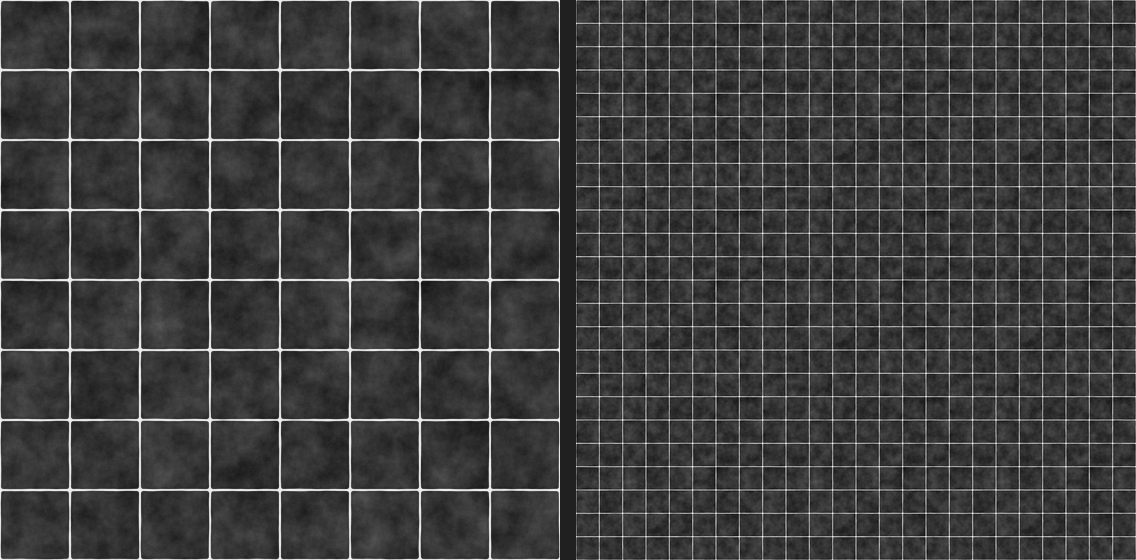
Left, the tile; right, the same tile 3 across and 3 down.
Write a Shadertoy shader that draws this texture.

```glsl
const float TILES = 8.0;            // repeats across and down
const float GROUT_HALF = 0.0145;    // half the joint width, in tiles
const float CORNER_RADIUS = 0.035;
const float EDGE_WOBBLE = 0.009;
const float EDGE_SOFTNESS = 0.75;   // in pixels, for smoothing only
const float CLOUD_SCALE = 1.7;      // largest blotches per tile
const float CLOUD_GAIN = 0.66;
const float CLOUD_CONTRAST = 0.105;
const float TILE_VARIATION = 0.022;
const float GRAIN = 0.018;
const float RIM_SHADE = 0.13;
const float RIM_WIDTH = 0.05;
const float NOISE_PERIOD = 1024.0;
const vec3 STONE = vec3(0.205);
const vec3 GROUT = vec3(0.92);

uint scramble(uint n) {
    n = (n ^ (n >> 16)) * 0x7feb352du;
    n = (n ^ (n >> 15)) * 0x846ca68bu;
    return n ^ (n >> 16);
}

// Two random values from 0 to 1 for a non-negative lattice point
vec2 hash2(vec2 p) {
    uvec2 q = uvec2(p);
    uint h = scramble(q.x + scramble(q.y + 17u));
    return vec2(h & 65535u, h >> 16) / 65535.0;
}

float cornerSlope(vec2 cell, vec2 corner, vec2 f, float period) {
    float angle = 6.28318 * hash2(mod(cell + corner, period)).x;
    return dot(vec2(cos(angle), sin(angle)), f - corner);
}

// Gradient noise that wraps after a whole number of cells
float gradientNoise(vec2 p, float period) {
    vec2 cell = floor(p), f = fract(p);
    vec2 u = f * f * f * (f * (f * 6.0 - 15.0) + 10.0);
    float a = cornerSlope(cell, vec2(0, 0), f, period);
    float b = cornerSlope(cell, vec2(1, 0), f, period);
    float c = cornerSlope(cell, vec2(0, 1), f, period);
    float d = cornerSlope(cell, vec2(1, 1), f, period);
    return mix(mix(a, b, u.x), mix(c, d, u.x), u.y);
}

float clouds(vec2 p) {
    float sum = 0.0, amplitude = 1.0;
    for (int i = 0; i < 5; i++) {
        sum += amplitude * gradientNoise(p, NOISE_PERIOD);
        p = p * 2.0 + 19.37;
        amplitude *= CLOUD_GAIN;
    }
    return sum;
}

float roundedBox(vec2 p, vec2 halfSize, float radius) {
    vec2 q = abs(p) - halfSize + radius;
    return length(max(q, 0.0)) + min(max(q.x, q.y), 0.0) - radius;
}

void mainImage(out vec4 fragColor, in vec2 fragCoord) {
    vec2 grid = fragCoord / iResolution.xy * TILES;
    vec2 tile = mod(floor(grid), TILES);
    vec2 local = fract(grid);
    float pixel = TILES / min(iResolution.x, iResolution.y);

    // Each tile is cut from its own part of the noise field
    vec2 random = hash2(tile + 101.0);
    vec2 slab = floor(random * 400.0) + 40.0;

    // Slightly uneven tile outline
    float wobble = gradientNoise(local * 2.3 + slab.yx, NOISE_PERIOD)
                 + 0.4 * gradientNoise(local * 8.0 + slab, NOISE_PERIOD);
    float edge = roundedBox(local - 0.5, vec2(0.5 - GROUT_HALF), CORNER_RADIUS);
    edge += EDGE_WOBBLE * wobble;

    // Clouded stone with fine grain and a darker rim
    float tone = CLOUD_CONTRAST * clouds(local * CLOUD_SCALE + slab);
    tone += TILE_VARIATION * (random.y - 0.5);
    tone += GRAIN * gradientNoise(local * 44.0 + slab, NOISE_PERIOD);
    vec3 stone = clamp(STONE + tone, 0.09, 0.34);
    stone *= 1.0 - RIM_SHADE * smoothstep(-RIM_WIDTH, 0.0, edge);

    // Joints with a faint, wrapping unevenness
    vec3 grout = GROUT + 0.06 * gradientNoise(grid * 4.0, TILES * 4.0);
    float joint = smoothstep(-EDGE_SOFTNESS * pixel, EDGE_SOFTNESS * pixel, edge);
    fragColor = vec4(mix(stone, grout, joint), 1.0);
}
```
